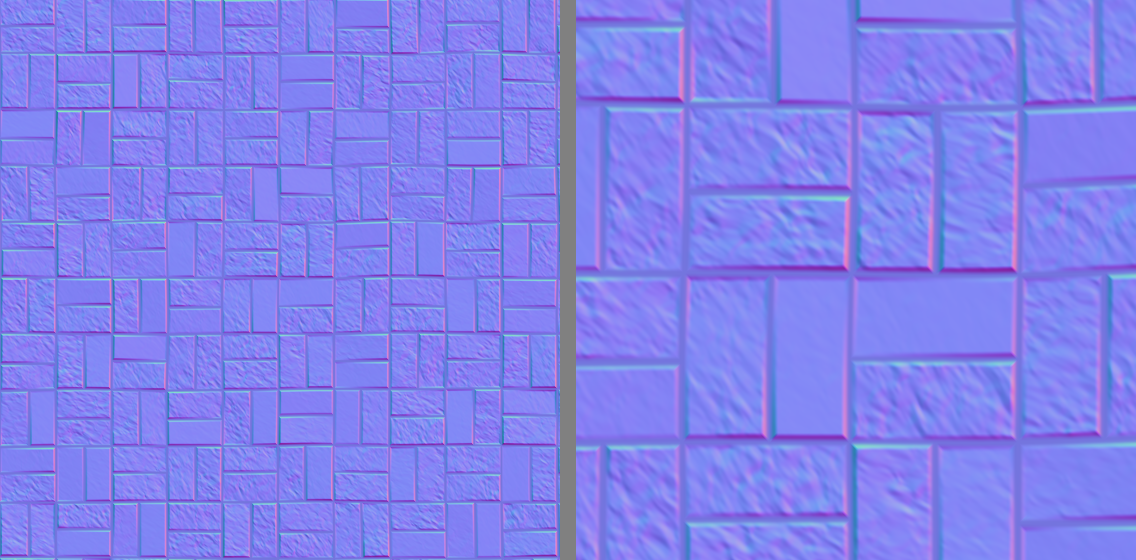
Left, the full canvas; right, a detail of the centre.
Give the GLSL for this texture map, as a Shadertoy shader.

```glsl
// Tangent-space normal map of basket-weave paving: paired bricks, turned in alternate cells.

const vec2  CELLS        = vec2(10.05, 10.0);   // cells across and down
const vec2  ORIGIN       = vec2(0.0, 0.004);    // corner of the first cell
const float JOINT_MIN    = 0.001;               // half joint widths, in cells
const float JOINT_MAX    = 0.012;
const float BEVEL        = 0.042;               // width of the rounded brick edge
const float EDGE_HEIGHT  = 0.0125;              // rise from joint to brick face
const float SPLIT_JITTER = 0.07;                // drift of the line between two bricks
const float WARP         = 0.045;               // waviness of the whole grid
const float TILT         = 0.13;                // random lean of each brick
const float SWELL_HEIGHT = 0.016;               // broad unevenness of the faces
const float GRAIN_HEIGHT = 0.0125;              // depth of the chiselled face
const vec2  GRAIN_SCALE  = vec2(10.0, 19.0);    // grain frequency along and across streaks
const float SAMPLE_STEP  = 0.012;               // slope sampling distance, in cells
const vec3  FLAT_COLOR   = vec3(0.52, 0.515, 0.965);
const vec3  JOINT_COLOR  = vec3(0.41, 0.42, 0.81);
const float JOINT_TINT   = 0.6;
const float SHADE_DROP   = 0.24;                // loss of blue on slopes facing down-left

float hash(vec2 p) {
    vec3 q = fract(p.xyx * 0.1031);
    q += dot(q, q.yzx + 33.33);
    return fract((q.x + q.y) * q.z);
}

float noise(vec2 p) {
    vec2 i = floor(p), f = fract(p);
    f = f * f * (3.0 - 2.0 * f);
    return mix(mix(hash(i), hash(i + vec2(1, 0)), f.x),
               mix(hash(i + vec2(0, 1)), hash(i + vec2(1, 1)), f.x), f.y);
}

// Streaky stone grain, mostly falling to the right
float grain(vec2 p, vec2 id) {
    float angle = -0.8 + 0.7 * (hash(id + 11.3) - 0.5);
    float c = cos(angle), s = sin(angle);
    vec2 q = vec2(c * p.x + s * p.y, c * p.y - s * p.x) * GRAIN_SCALE + id * 3.1;
    q += 0.6 * (noise(p * 9.0 + id) - 0.5);
    return noise(q) + 0.4 * noise(q * 1.8 + 7.0) - 0.7;
}

// Surface height in x, brick face coverage in y
vec2 surface(vec2 p) {
    vec2 q = p + WARP * (vec2(noise(p * 0.7 + 5.0), noise(p * 0.7 + 41.0)) - 0.5);
    vec2 cell = floor(q), f = fract(q);
    bool upright = mod(cell.x + cell.y, 2.0) < 0.5;
    vec2 g = upright ? f : f.yx;

    // Pick one of the two bricks in the cell
    float split = 0.5 + SPLIT_JITTER * (hash(cell + 3.7) - 0.5);
    float side = step(split, g.x);
    vec2 id = cell * 2.0 + vec2(side, 71.0);
    float lo = side * split, hi = mix(split, 1.0, side);
    float edge = min(min(g.x - lo, hi - g.x), min(g.y, 1.0 - g.y));

    // Raised face with a bevelled rim
    float joint = mix(JOINT_MIN, JOINT_MAX, hash(id + 1.9));
    float face = smoothstep(0.0, BEVEL, edge - joint);
    float rise = EDGE_HEIGHT * mix(0.75, 1.25, hash(id + 5.1));

    // Some faces are worn smooth, most are rough or partly rough
    float rough = mix(0.12, 1.0, smoothstep(0.1, 0.55, hash(id + 8.6)));
    rough *= mix(0.6, 1.15, smoothstep(0.25, 0.7, noise(p * 3.0 + id)));
    vec2 lean = TILT * (vec2(hash(id + 13.1), hash(id + 17.9)) - 0.5);
    float swell = SWELL_HEIGHT * rough * (noise(p * 4.0 + id * 5.3) - 0.5);

    float height = rise + GRAIN_HEIGHT * rough * grain(p, id) + swell;
    height += dot(lean, f - 0.5) * 0.7;
    return vec2(height * face, face);
}

void mainImage(out vec4 fragColor, in vec2 fragCoord) {
    vec2 uv = fragCoord / iResolution.xy;
    vec2 p = (uv - ORIGIN) * CELLS;

    // Central differences give the slope
    vec2 e = vec2(SAMPLE_STEP, 0.0);
    vec2 slope = vec2(surface(p + e.xy).x - surface(p - e.xy).x,
                      surface(p + e.yx).x - surface(p - e.yx).x) / (2.0 * SAMPLE_STEP);
    vec3 normal = normalize(vec3(-slope, 1.0));

    // Encode the normal, then darken joints and shaded slopes
    vec3 color = FLAT_COLOR + 0.5 * vec3(normal.xy, normal.z - 1.0);
    color.b -= SHADE_DROP * max(0.0, -(normal.x + normal.y) * 0.7);
    float jointCover = 1.0 - surface(p).y;
    color = mix(color, JOINT_COLOR, JOINT_TINT * jointCover * jointCover);

    fragColor = vec4(clamp(color, 0.0, 1.0), 1.0);
}
```
